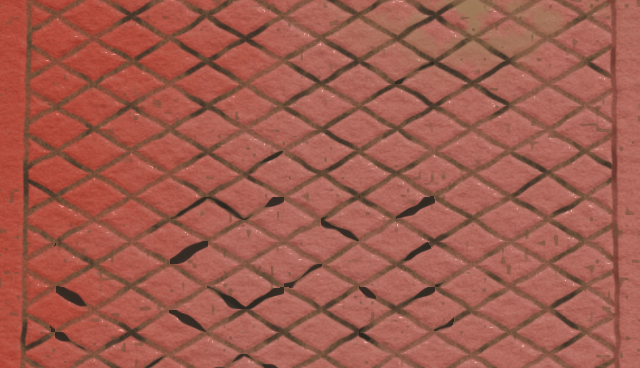
Give the GLSL for this texture, as a Shadertoy shader.

```glsl
// Painted metal tread plate: a lattice of raised diamonds between two plain side rails.
// Groove distances and layered noise form a height field, lit by a finite difference;
// grime, broken paint and an olive stain are then blended over the paint.

#define PERIOD vec2(0.2064, 0.1227)  // diamond width and height, canvas height = 1
#define CENTER vec2(0.875, 0.466)    // middle of one diamond
#define GROOVE 0.0082                // half width of the grooves
#define BUMP_SCALE 36.0              // lumps of paint per canvas height
#define RELIEF 2.6                   // strength of the shading
#define DEEP_RED vec3(0.70, 0.29, 0.23)
#define FADED_RED vec3(0.70, 0.41, 0.365)
#define GLARE vec3(0.80, 0.58, 0.53)
#define GRIME vec3(0.42, 0.31, 0.22)
#define OLIVE vec3(0.60, 0.49, 0.35)
#define BLACK vec3(0.15, 0.14, 0.12)

float hash(vec2 p) {
    vec3 q = fract(p.xyx * 0.1031);
    q += dot(q, q.yzx + 33.33);
    return fract((q.x + q.y) * q.z);
}

float noise(vec2 p) {
    vec2 i = floor(p), f = fract(p);
    f = f * f * (3.0 - 2.0 * f);
    return mix(mix(hash(i), hash(i + vec2(1, 0)), f.x),
               mix(hash(i + vec2(0, 1)), hash(i + vec2(1, 1)), f.x), f.y);
}

float fbm(vec2 p) {
    float sum = 0.0, amp = 0.5;
    for (int i = 0; i < 4; i++) {
        sum += amp * noise(p);
        p = mat2(1.6, 1.2, -1.2, 1.6) * p + 17.3;
        amp *= 0.5;
    }
    return sum;
}

// Diagonal coordinates: whole numbers lie on the grooves
vec2 lattice(vec2 p) {
    vec2 q = (p - CENTER) / PERIOD;
    return vec2(q.x + q.y, q.x - q.y) + 0.5;
}

// Distance to both families of grooves
vec2 latticeDistance(vec2 p) {
    return (0.5 - abs(fract(lattice(p)) - 0.5)) / length(1.0 / PERIOD);
}

// Positive on the tread, negative on the rails
float railDistance(vec2 p) {
    return min(p.x - mix(0.064, 0.080, p.y), mix(1.684, 1.671, p.y) - p.x);
}

float grooveDistance(vec2 p) {
    float rail = railDistance(p);
    vec2 d = latticeDistance(p);
    return rail > 0.0 ? min(rail, min(d.x, d.y)) : -rail;
}

// Uneven hand-worn edges
vec2 wobble(vec2 p) {
    return p + 0.007 * (vec2(noise(p * 27.0), noise(p * 27.0 + 51.0)) - 0.5);
}

float height(vec2 p) {
    float plate = smoothstep(0.0, 0.022, grooveDistance(wobble(p)));
    return 0.5 * plate + 0.85 * fbm(p * BUMP_SCALE * vec2(0.8, 1.15));
}

// Randomly chosen groove segments where the paint has broken away
float chips(vec2 p) {
    vec2 g = lattice(p), d = latticeDistance(p);
    vec2 id = d.x < d.y ? vec2(round(g.x), floor(g.y))
                        : vec2(floor(g.x), round(g.y)) + 57.0;
    vec2 r = (p - vec2(0.75, 0.2)) / vec2(0.5, 0.35);
    float chosen = step(1.0 - 0.38 * exp(-dot(r, r)), hash(id + 9.0));
    float size = 0.022 * (noise(p * 24.0 + 7.0) - 0.25);
    return chosen * (1.0 - smoothstep(size - 0.003, size + 0.003, min(d.x, d.y)));
}

void mainImage(out vec4 fragColor, in vec2 fragCoord) {
    vec2 p = fragCoord / iResolution.xy * vec2(1.745, 1.0);
    float rail = railDistance(p);
    float blotch = fbm(p * 6.0);
    float grain = noise(p * 190.0);

    // Paint, fading from left to right
    float fade = smoothstep(0.0, 0.95, p.x - 0.3 * (p.y - 0.5) + 0.5 * (blotch - 0.47));
    vec3 color = mix(DEEP_RED, FADED_RED, fade);
    color *= 0.96 + 0.08 * grain;

    // Light from above
    vec2 toLight = 0.004 * vec2(0.3, 0.95);
    float lit = clamp((height(p) - height(p + toLight)) * RELIEF, -1.0, 1.0);
    color = mix(color, GLARE, (0.45 + 0.25 * fade) * max(lit, 0.0));
    color *= 1.0 + vec3(0.22, 0.38, 0.40) * min(lit, 0.0);
    color += 0.22 * smoothstep(0.25, 0.6, lit) * smoothstep(0.72, 0.95, grain);

    // Olive stain near the upper right
    vec2 s = (p - vec2(1.31, 0.96)) / vec2(0.28, 0.13);
    float stain = exp(-dot(s, s)) * smoothstep(0.3, 0.6, fbm(p * 14.0 + 3.0));
    color = mix(color, OLIVE, 0.85 * stain);

    // Grime in the grooves, with darker patches and thin paint over the rest
    float groove = 1.0 - smoothstep(GROOVE * 0.35, GROOVE * 1.35, grooveDistance(wobble(p)));
    float dirt = fbm(p * 11.0 + 23.0);
    vec3 grime = mix(GRIME, BLACK, 0.65 * smoothstep(0.48, 0.72, dirt));
    grime *= 0.88 + 0.24 * grain;
    float rightRail = step(0.9, p.x) * step(rail, 0.012);
    grime = mix(grime, vec3(0.48, 0.22, 0.19), 0.7 * rightRail);
    color = mix(color, grime, groove * mix(0.55, 0.95, smoothstep(0.3, 0.6, dirt)));

    // Small dark pits and bare black chips
    float pits = smoothstep(0.80, 0.93, noise(p * 62.0 + 40.0)) * smoothstep(0.42, 0.6, blotch);
    color = mix(color, GRIME, 0.55 * pits);
    color = mix(color, BLACK, 0.85 * chips(wobble(p)) * step(0.0, rail));

    fragColor = vec4(clamp(color, 0.0, 1.0), 1.0);
}
```
